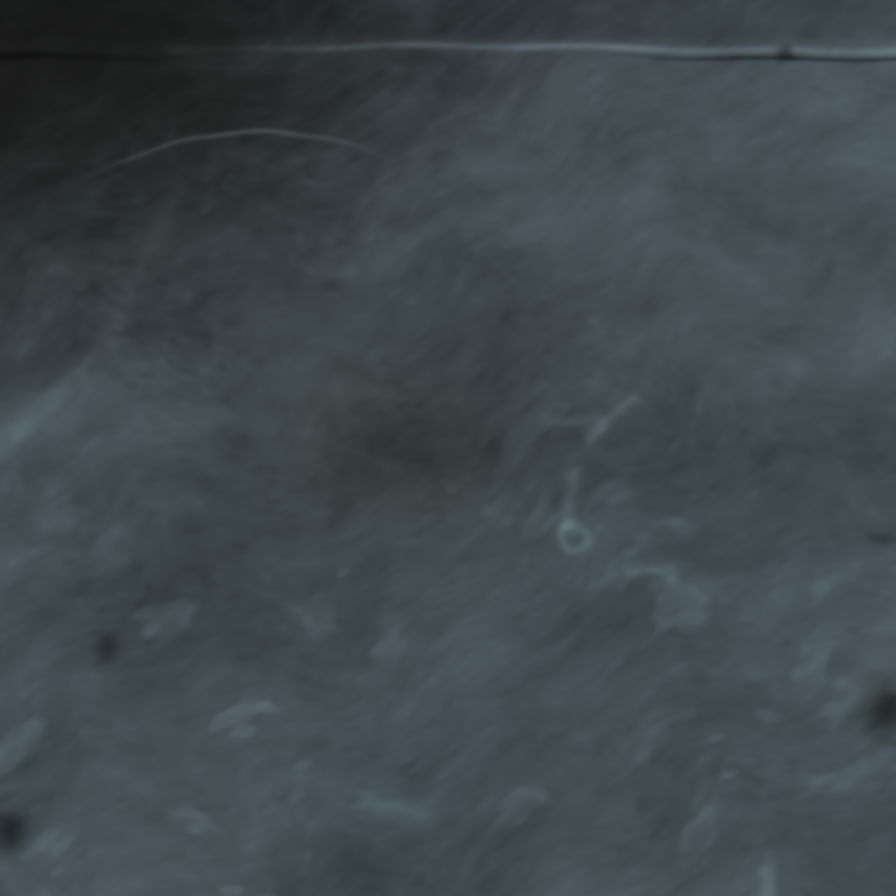
Reproduce this texture procedurally as a Shadertoy shader.

```glsl
// Weathered blue-grey slate: soft slanted mottling, a dark brownish upper
// left corner, a pale ledge, a curved scratch, chalky chips and dark pits.
// Layers of smooth cellular noise set one tone, which is tinted at the end.

vec3 hash3(vec2 cell) {
    vec3 q = fract(cell.xyx * vec3(0.1031, 0.1030, 0.0973));
    q += dot(q, q.yxz + 33.33);
    return fract((q.xxy + q.yzz) * q.zyx);
}

// Cellular noise: each cell holds one soft light or dark spot
float spots(vec2 p) {
    vec2 cell = floor(p);
    float sum = 0.0;
    for (int j = -1; j <= 1; j++)
        for (int i = -1; i <= 1; i++) {
            vec2 c = cell + vec2(i, j);
            vec3 h = hash3(c + 50.0);
            vec2 d = p - c - h.xy;
            float w = max(0.0, 1.0 - dot(d, d));
            sum += (2.0 * h.z - 1.0) * w * w * w;
        }
    return sum;
}

float blob(vec2 p, vec2 centre, vec2 radius) {
    vec2 d = (p - centre) / radius;
    return exp(-dot(d, d));
}

float stroke(vec2 p, vec2 a, vec2 b, float width) {
    vec2 ab = b - a;
    float t = clamp(dot(p - a, ab) / dot(ab, ab), 0.0, 1.0);
    float d = length(p - a - ab * t) / width;
    return exp(-d * d);
}

float line(float d, float width) {
    return exp(-d * d / (width * width));
}

void mainImage(out vec4 fragColor, in vec2 fragCoord) {
    vec2 uv = fragCoord / iResolution.xy;

    // Slanted grain space, bent by layered sines
    vec2 bend = 0.02 * sin(uv.yx * 9.0 + vec2(1.0, 4.0)) + 0.008 * sin(uv.yx * 27.0 + uv * 13.0);
    vec2 q = uv + bend;
    vec2 grain = vec2(0.9 * q.x + 0.43 * q.y, 1.7 * (0.9 * q.y - 0.43 * q.x));

    // Mottling from broad clouds to fine grain
    float mottle = 0.0, amp = 0.033, freq = 3.0;
    for (int k = 0; k < 5; k++) {
        mottle += amp * spots(grain * freq + float(k) * 7.3);
        amp *= 0.8;
        freq *= 2.15;
    }
    float rough = spots(grain * 19.0 + 31.0);
    float fine = spots(grain * 44.0 + 11.0);
    vec2 ragged = uv + 0.006 * vec2(rough, fine);

    // Broad light and shade
    float tone = 0.297 + 0.018 * (1.0 - uv.y) + mottle;
    float moss = blob(q, vec2(0.42, 0.52), vec2(0.15, 0.11));
    tone -= 0.05 * moss + 0.035 * blob(q, vec2(0.66, 0.47), vec2(0.15, 0.05));
    tone -= 0.035 * blob(q, vec2(0.48, 0.03), vec2(0.16, 0.05));
    float cornerDist = length(vec2(uv.x / 0.55, (1.0 - uv.y) / 0.42)) + 1.6 * mottle;
    float corner = smoothstep(1.2, 0.2, cornerDist);
    tone *= 1.0 - 0.62 * corner;

    // Ledge near the top: shaded band, pale edge, dark seam
    float ledgeY = 0.946 + 0.003 * sin(uv.x * 8.0 - 2.5) + 0.0015 * sin(uv.x * 31.0);
    float above = uv.y - ledgeY;
    tone *= 1.0 - 0.14 * smoothstep(0.0, 0.02, above);
    float broken = 0.75 + 0.35 * spots(vec2(uv.x * 16.0, 3.5));
    tone += 0.12 * broken * smoothstep(0.12, 0.5, uv.x) * line(above, 0.0045);
    tone -= 0.10 * smoothstep(0.65, 0.85, uv.x) * line(above + 0.009, 0.003);
    tone -= 0.04 * smoothstep(0.3, 0.0, uv.x) * line(above + 0.007, 0.005);

    // Curved scratch and the faint streak falling from it
    float arcY = 0.853 - 1.4 * (uv.x - 0.29) * (uv.x - 0.29) + 0.001 * sin(uv.x * 70.0);
    float arcSpan = smoothstep(0.05, 0.25, uv.x) * smoothstep(0.46, 0.3, uv.x);
    tone += 0.10 * arcSpan * line(uv.y - arcY, 0.0035);
    tone += 0.03 * stroke(ragged, vec2(0.2, 0.79), vec2(0.1, 0.58), 0.014);

    // Chalky mark: branch, stem and small ring at its foot
    float chalk = 0.8 * stroke(ragged, vec2(0.638, 0.47), vec2(0.633, 0.415), 0.009);
    chalk += 0.7 * line(length(ragged - vec2(0.64, 0.4)) - 0.014, 0.006);
    chalk += 0.6 * stroke(ragged, vec2(0.66, 0.515), vec2(0.705, 0.557), 0.007);
    chalk += 0.4 * stroke(ragged, vec2(0.61, 0.533), vec2(0.67, 0.528), 0.008);

    // Pale chips, mostly low on the slab
    chalk += 0.6 * stroke(ragged, vec2(0.7, 0.362), vec2(0.75, 0.364), 0.008);
    chalk += 0.5 * stroke(ragged, vec2(0.41, 0.105), vec2(0.47, 0.09), 0.013);
    chalk += 0.6 * stroke(ragged, vec2(0.857, 0.03), vec2(0.86, 0.0), 0.01);
    chalk += 0.4 * stroke(ragged, vec2(0.0, 0.5), vec2(0.08, 0.58), 0.018);
    float chips = smoothstep(0.45, 1.0, spots(grain * 12.0 + 80.0) + 0.35 * fine);
    chalk += 0.45 * chips * smoothstep(0.75, 0.3, uv.y);
    tone += 0.13 * chalk * (0.85 + 0.3 * rough);

    // Dark pits at the borders and under the ledge
    float mossPit = blob(ragged, vec2(0.99, 0.21), vec2(0.022, 0.03));
    float pits = mossPit + 0.9 * blob(ragged, vec2(0.01, 0.07), vec2(0.022, 0.025));
    pits += 0.6 * blob(ragged, vec2(0.12, 0.275), vec2(0.014, 0.018));
    pits += 0.8 * blob(ragged, vec2(0.88, 0.937), vec2(0.011, 0.008));
    pits += 0.5 * blob(ragged, vec2(0.98, 0.4), vec2(0.018, 0.009));
    tone *= 1.0 - 0.5 * min(pits, 1.0);

    // Blue-grey slate, turning warmer in the corner and greener in moss
    vec3 tint = mix(vec3(0.865, 1.0, 1.07), vec3(0.96, 1.0, 0.98), corner);
    tint = mix(tint, vec3(0.89, 1.0, 0.98), clamp(0.8 * moss + mossPit, 0.0, 1.0));
    tint.r += 0.02 * spots(q * 4.0 + 20.0);
    fragColor = vec4(clamp(tone * tint, 0.0, 1.0), 1.0);
}
```
